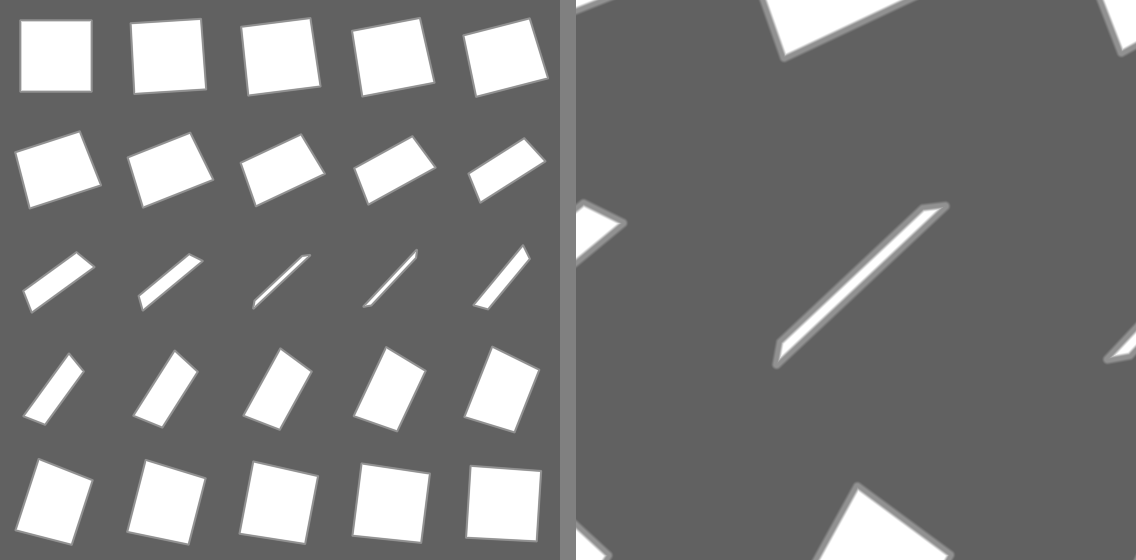
Left, the full canvas; right, a detail of the centre.
Give the GLSL for this pattern, as a three.js fragment shader.

```glsl
// A 5 by 5 grid of white squares that turn and flip in perspective, frame by frame.
varying vec2 vUv;

const float GRID = 5.0;             // frames across and down
const float HALF_SIDE = 0.315;      // half side of the square, in cells
const float SPIN = 1.5707963;       // turn in the plane over all frames
const float FLIP = 3.1415927;       // tumble about the square's own x axis
const float PERSPECTIVE = 0.085;    // half side over viewing distance
const float CORE_EDGE = -0.006;     // where white ends, as distance in cells
const float RIM_EDGE = 0.0125;      // where the grey rim ends
const float SOFTNESS = 0.006;       // half width of each edge blend
const vec3 GROUND = vec3(0.38);
const vec3 RIM = vec3(0.57);
const vec3 CORE = vec3(1.0);

float dot2(vec2 v) { return dot(v, v); }

// Signed distance to an upright trapezoid centred on the origin
float trapezoidDistance(vec2 p, float bottomHalf, float topHalf, float halfHeight) {
  p.x = abs(p.x);
  vec2 corner = vec2(topHalf, halfHeight);
  vec2 side = vec2(topHalf - bottomHalf, 2.0 * halfHeight);
  float capHalf = p.y < 0.0 ? bottomHalf : topHalf;
  vec2 toCap = vec2(p.x - min(p.x, capHalf), abs(p.y) - halfHeight);
  float along = clamp(dot(corner - p, side) / dot2(side), 0.0, 1.0);
  vec2 toSide = p - corner + side * along;
  float inside = (toSide.x < 0.0 && toCap.y < 0.0) ? -1.0 : 1.0;
  return inside * sqrt(min(dot2(toCap), dot2(toSide)));
}

// Distance to the square after spinning and flipping; progress runs 0 to 1
float flippedSquare(vec2 p, float progress) {
  float spin = SPIN * progress;
  float flip = FLIP * progress;
  float c = cos(spin);
  float s = sin(spin);
  p = vec2(c * p.x + s * p.y, c * p.y - s * p.x);

  // Past edge-on the near side lies above, so mirror it back below
  float squash = cos(flip);
  if (squash < 0.0) p.y = -p.y;
  float depth = PERSPECTIVE * sin(flip);
  float nearHalf = HALF_SIDE / (1.0 - depth);
  float farHalf = HALF_SIDE / (1.0 + depth);
  float top = abs(squash) * farHalf;
  float bottom = -abs(squash) * nearHalf;
  p.y -= 0.5 * (top + bottom);
  return trapezoidDistance(p, nearHalf, farHalf, 0.5 * (top - bottom));
}

float cover(float dist, float edge) {
  return 1.0 - smoothstep(edge - SOFTNESS, edge + SOFTNESS, dist);
}

void main() {
  // Frames read from the top left, row by row
  vec2 grid = vUv * GRID;
  vec2 cell = min(floor(grid), GRID - 1.0);
  float frame = cell.x + (GRID - 1.0 - cell.y) * GRID;
  float dist = flippedSquare(grid - cell - 0.5, frame / (GRID * GRID));

  // White face with a soft grey rim
  vec3 color = mix(GROUND, RIM, cover(dist, RIM_EDGE));
  color = mix(color, CORE, cover(dist, CORE_EDGE));
  gl_FragColor = vec4(color, 1.0);
}
```
